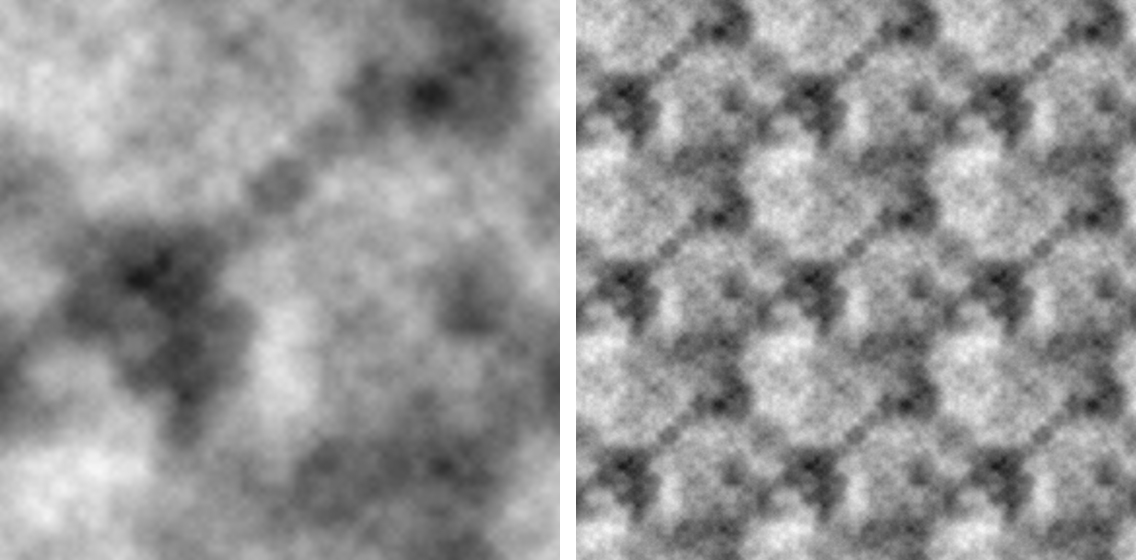
Left: one tile. Right: repeated 3 by 3.
This texture is drawn by a three.js fragment shader. Its source:

```glsl
// Soft grey clouds: fractal value noise on a square lattice.
// Each octave doubles a whole number of cells and wraps its lattice,
// so the sheet tiles without a seam in both directions.

varying vec2 vUv;

const float BASE_CELLS = 6.0;    // lattice cells across the canvas, first octave
const int   OCTAVES    = 5;
const float GAIN       = 0.5;    // strength of each octave against the last
const float MEAN_GREY  = 0.53;
const float CONTRAST   = 1.19;
const float SEED       = 17.0;

float hash(vec2 p) {
  return fract(sin(dot(p, vec2(127.1, 311.7))) * 43758.5453);
}

// Value at a lattice corner, repeating after 'period' cells
float corner(vec2 cell, float period, float seed) {
  return hash(mod(cell, period) + seed);
}

// Smoothly interpolated value noise that wraps
float valueNoise(vec2 p, float period, float seed) {
  vec2 cell = floor(p);
  vec2 f = fract(p);
  vec2 blend = f * f * (3.0 - 2.0 * f);
  float bottom = mix(corner(cell, period, seed),
                     corner(cell + vec2(1.0, 0.0), period, seed), blend.x);
  float top = mix(corner(cell + vec2(0.0, 1.0), period, seed),
                  corner(cell + vec2(1.0, 1.0), period, seed), blend.x);
  return mix(bottom, top, blend.y);
}

// Weighted sum of octaves, normalised to 0..1
float clouds(vec2 uv) {
  float sum = 0.0;
  float total = 0.0;
  float weight = 1.0;
  float cells = BASE_CELLS;
  for (int i = 0; i < OCTAVES; i++) {
    sum += weight * valueNoise(uv * cells, cells, SEED * float(i + 1));
    total += weight;
    weight *= GAIN;
    cells *= 2.0;
  }
  return sum / total;
}

void main() {
  float grey = MEAN_GREY + (clouds(vUv) - 0.5) * CONTRAST;
  gl_FragColor = vec4(vec3(clamp(grey, 0.0, 1.0)), 1.0);
}
```
